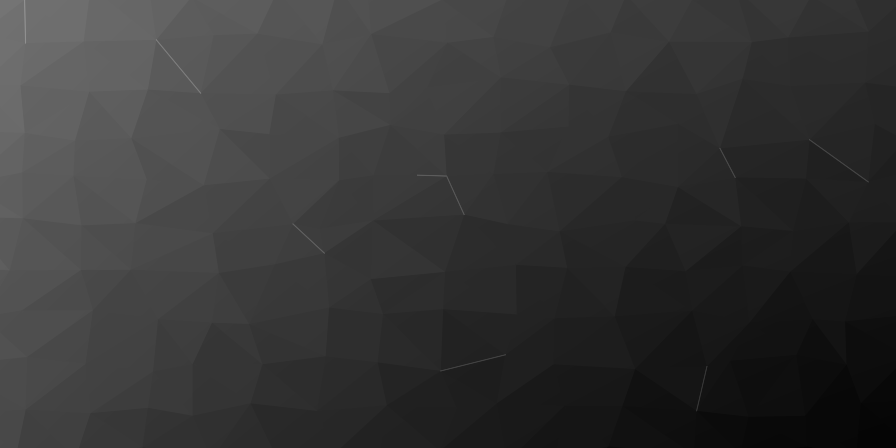
This background is drawn by a Shadertoy shader. Its source:

```glsl
// Dark grey low-poly mesh, lit from the upper left, with a few bright edges.

const vec2 CELL = vec2(0.133, 0.103);
const vec2 MESH_ORIGIN = vec2(0.057, 0.911);

// Bright mesh edges: start and end points, in units of the canvas height
const vec4 EDGES[9] = vec4[9](
    vec4(0.055, 1.0, 0.057, 0.904), vec4(0.349, 0.911, 0.448, 0.792),
    vec4(0.932, 0.609, 0.997, 0.607), vec4(0.997, 0.607, 1.036, 0.521),
    vec4(0.654, 0.5, 0.724, 0.435), vec4(0.984, 0.172, 1.128, 0.208),
    vec4(1.578, 0.182, 1.555, 0.083), vec4(1.607, 0.669, 1.641, 0.604),
    vec4(1.807, 0.688, 1.938, 0.594));

float hash(vec2 p) {
    vec3 q = fract(vec3(p.xyx) * 0.1031);
    q += dot(q, q.yzx + 33.33);
    return fract((q.x + q.y) * q.z);
}

float cross2(vec2 a, vec2 b) {
    return a.x * b.y - a.y * b.x;
}

// Jittered grid vertex, snapped to the end of a bright edge in its cell
vec2 meshVertex(vec2 id) {
    vec2 jitter = vec2(hash(id + 71.0), hash(id + 137.0)) - 0.5;
    vec2 center = MESH_ORIGIN + CELL * id;
    vec2 vertex = center + CELL * jitter * vec2(0.54, 0.4);
    for (int i = 0; i < 9; i++) {
        vec4 offset = abs(EDGES[i] - center.xyxy) / CELL.xyxy;
        if (max(offset.x, offset.y) < 0.5) vertex = EDGES[i].xy;
        if (max(offset.z, offset.w) < 0.5) vertex = EDGES[i].zw;
    }
    return vertex;
}

// Brightness falling from the upper left to the lower right
float shade(vec2 p) {
    float x = p.x * 0.5;
    float bilinear = mix(mix(0.265, 0.012, x), mix(0.46, 0.19, x), p.y);
    return bilinear - 0.14 * x * (1.0 - x);
}

// Signed distance to the nearest side, positive inside
float insideTriangle(vec2 p, vec2 a, vec2 b, vec2 c) {
    float winding = sign(cross2(b - a, c - a));
    float ab = cross2(b - a, p - a) / length(b - a);
    float bc = cross2(c - b, p - b) / length(c - b);
    float ca = cross2(a - c, p - c) / length(a - c);
    return min(min(ab * winding, bc * winding), ca * winding);
}

// Facet grey in x and edge coverage in y, both weighted
vec2 facet(vec2 p, vec2 a, vec2 b, vec2 c, float seed, float pixel) {
    float coverage = smoothstep(-pixel, pixel, insideTriangle(p, a, b, c));
    float grey = mix(shade(p), shade((a + b + c) / 3.0), 0.85);
    grey += (seed - 0.5) * 0.02;
    return vec2(grey, 1.0) * coverage;
}

float segmentDistance(vec2 p, vec2 a, vec2 b) {
    vec2 along = b - a;
    float t = clamp(dot(p - a, along) / dot(along, along), 0.0, 1.0);
    return length(p - a - along * t);
}

void mainImage(out vec4 fragColor, in vec2 fragCoord) {
    vec2 p = fragCoord / iResolution.y;
    float pixel = 0.6 / iResolution.y;
    vec2 home = floor((p - MESH_ORIGIN) / CELL);

    // Two triangles per cell, split along the shorter diagonal
    vec2 sum = vec2(0.0);
    for (int j = -1; j <= 1; j++) {
        for (int i = -1; i <= 1; i++) {
            vec2 id = home + vec2(i, j);
            vec2 a = meshVertex(id);
            vec2 b = meshVertex(id + vec2(1, 0));
            vec2 c = meshVertex(id + vec2(1, 1));
            vec2 d = meshVertex(id + vec2(0, 1));
            float seed1 = hash(id + 11.0);
            float seed2 = hash(id + 29.0);
            if (distance(a, c) < distance(b, d)) {
                sum += facet(p, a, b, c, seed1, pixel);
                sum += facet(p, a, c, d, seed2, pixel);
            } else {
                sum += facet(p, a, b, d, seed1, pixel);
                sum += facet(p, b, c, d, seed2, pixel);
            }
        }
    }
    float grey = sum.x / max(sum.y, 0.001);

    // Thin bright edges
    float nearest = 1.0;
    for (int i = 0; i < 9; i++) {
        nearest = min(nearest, segmentDistance(p, EDGES[i].xy, EDGES[i].zw));
    }
    grey += 0.13 * (1.0 - smoothstep(0.0002, 0.0024, nearest));

    fragColor = vec4(vec3(clamp(grey, 0.0, 1.0)), 1.0);
}
```
